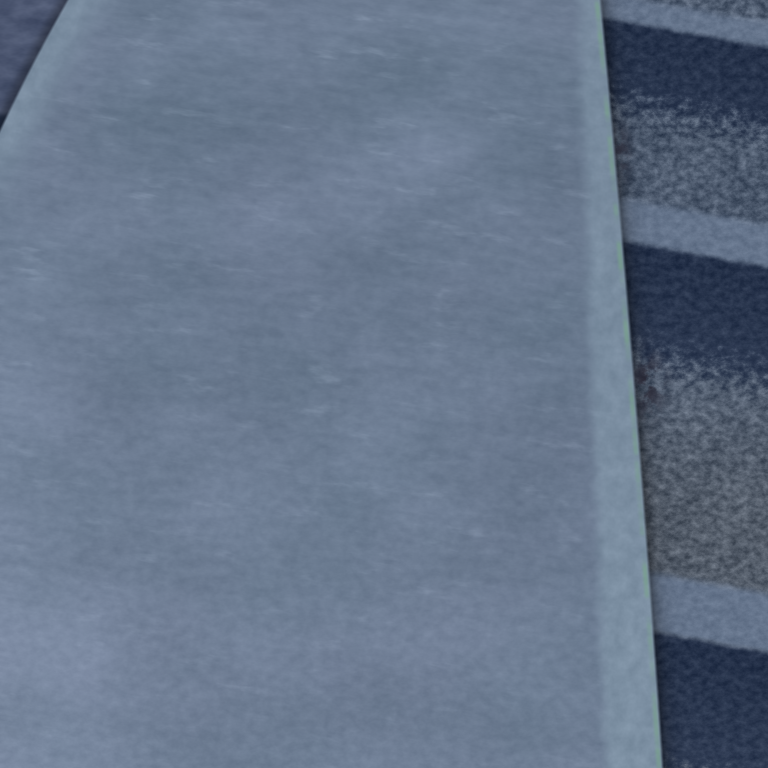
This texture is drawn by a WebGL 1 fragment shader. Its source:

```glsl
precision highp float;
// A worn blue-grey stone ramp with pale bevelled sides, beside a flight of steps.
// Curved edge functions split the scene; a loop stacks the sheared, widening steps;
// layered gradient noise adds stains, drawn-out scuffs and coarse grain.
uniform vec2 u_resolution;

#define STONE vec3(0.402, 0.463, 0.545)
#define STONE_WORN vec3(0.456, 0.514, 0.603)
#define BEVEL vec3(0.500, 0.578, 0.650)
#define RIM vec3(0.470, 0.640, 0.540)
#define TREAD vec3(0.300, 0.350, 0.425)
#define NOSING vec3(0.395, 0.455, 0.545)
#define SHADE vec3(0.140, 0.188, 0.280)
#define STEP_SLOPE 0.18
#define SOFTNESS 0.0028
#define GRAIN 0.075
#define SCUFFS 0.075

vec2 gradientAt(vec2 cell) {
  float h = fract(sin(dot(cell, vec2(127.1, 311.7))) * 43758.5);
  return vec2(cos(6.2832 * h), sin(6.2832 * h));
}

// Gradient noise, roughly -0.7 to 0.7
float gradientNoise(vec2 p) {
  vec2 i = floor(p), f = fract(p);
  vec2 w = f * f * f * (f * (f * 6.0 - 15.0) + 10.0);
  float a = dot(gradientAt(i), f);
  float b = dot(gradientAt(i + vec2(1.0, 0.0)), f - vec2(1.0, 0.0));
  float c = dot(gradientAt(i + vec2(0.0, 1.0)), f - vec2(0.0, 1.0));
  float d = dot(gradientAt(i + 1.0), f - 1.0);
  return mix(mix(a, b, w.x), mix(c, d, w.x), w.y);
}

float fbm(vec2 p) {
  float sum = 0.0, amplitude = 0.6;
  for (int i = 0; i < 4; i++) {
    sum += amplitude * gradientNoise(p);
    p = mat2(1.6, 1.2, -1.2, 1.6) * p + 7.3;
    amplitude *= 0.55;
  }
  return sum;
}

float softStep(float d, float width) {
  return smoothstep(-width, width, d);
}

float blob(vec2 p, vec2 centre, vec2 radius) {
  vec2 q = (p - centre) / radius;
  return exp(-dot(q, q));
}

// p runs from the upper left, y downward
vec3 rampColor(vec2 p, float right, float left, float aa) {
  // Broad wear: paler on the left, towards the bottom and in a few stains
  float wear = 0.2 + 0.5 * smoothstep(0.3, 0.9, p.y) - 0.2 * p.x;
  wear += 0.55 * (1.0 - smoothstep(0.0, 0.2, p.x)) * smoothstep(0.1, 0.5, p.y);
  wear += 0.9 * blob(p, vec2(0.56, 0.20), vec2(0.06, 0.04));
  wear += 0.8 * blob(p, vec2(0.64, 0.27), vec2(0.05, 0.03));
  wear += 0.8 * blob(p, vec2(0.09, 0.86), vec2(0.06, 0.05));
  wear += 0.5 * blob(p, vec2(0.40, 0.27), vec2(0.12, 0.05));
  wear += 0.4 * blob(p, vec2(0.55, 0.02), vec2(0.20, 0.05));
  wear += 1.1 * fbm(p * vec2(5.0, 9.0));
  vec3 color = mix(STONE, STONE_WORN, clamp(wear, -0.4, 1.6));
  color.rb += vec2(0.012, 0.006) * fbm(p * 4.0 + 9.0);

  // Scuffs drawn out across the ramp, stronger higher up
  vec2 q = vec2(p.x, p.y - 0.12 * p.x);
  float scuff = smoothstep(0.16, 0.6, fbm(q * vec2(13.0, 46.0) + 4.0));
  color += SCUFFS * scuff * mix(1.0, 0.5, p.y);
  float streaks = fbm(q * vec2(24.0, 80.0));
  float speckle = fbm(p * vec2(62.0, 80.0));
  color += GRAIN * mix(streaks, speckle, 0.35 + 0.4 * p.y);

  // Feathered bevels, and a thin broken rim on the right
  float inner = 0.753 + 0.036 * p.y + 0.008 * fbm(p * 28.0);
  float bevel = softStep(p.x - inner, 0.011) * mix(0.6, 0.85, p.y);
  float leftBand = softStep(left + 0.045 - p.x, 0.03);
  bevel = max(bevel, 0.7 * leftBand * (1.0 - smoothstep(0.15, 0.32, p.y)));
  vec3 bevelColor = BEVEL + 1.2 * GRAIN * fbm(p * 48.0);
  color = mix(color, bevelColor, bevel);
  float rim = 1.0 - smoothstep(0.0, 0.003 + aa, abs(p.x - right + 0.005));
  float broken = smoothstep(-0.25, 0.3, fbm(vec2(3.0, p.y * 22.0)));
  return mix(color, RIM, 0.65 * rim * broken);
}

vec3 stairColor(vec2 p, float right, float aa) {
  float s = p.y - STEP_SLOPE * (p.x - 0.81);
  s += 0.004 * fbm(p * 30.0);
  float rough = fbm(p * vec2(80.0, 105.0));
  vec3 color = TREAD + 0.24 * rough + 0.08 * fbm(p * 14.0);
  color += vec3(0.03, 0.015, -0.01) * smoothstep(0.4, 0.7, p.y);

  for (int i = 0; i < 3; i++) {
    float n = float(i);
    float lip = 0.027 + 0.178 * n + 0.108 * n * n;
    float top = lip - 0.032 - 0.022 * n;
    float foot = lip + 0.110 + 0.038 * n;
    float riser = softStep(s - lip, aa + 0.003);
    riser *= 1.0 - softStep(s - foot + 0.05 * rough, 0.03);
    float nosing = softStep(s - top, aa + 0.005) * (1.0 - softStep(s - lip, aa + 0.003));
    color = mix(color, SHADE + 0.12 * rough + 0.3 * max(s - lip, 0.0), riser);
    color = mix(color, NOSING + 0.10 * rough, nosing);
    float glint = 1.0 - smoothstep(0.0, 0.003 + aa, abs(s - top));
    color += 0.10 * glint * smoothstep(-0.1, 0.3, fbm(p * 20.0)) * (1.0 - 0.3 * n);
  }

  // Contact shadow along the ramp, with brown debris caught in it
  float gap = p.x - right;
  color *= 1.0 - 0.45 * exp(-max(gap, 0.0) / 0.010);
  float debris = blob(p, vec2(0.842, 0.50), vec2(0.020, 0.035));
  debris += 0.7 * blob(p, vec2(0.808, 0.20), vec2(0.012, 0.03));
  debris *= smoothstep(-0.2, 0.15, fbm(p * 45.0 + 2.0));
  return mix(color, vec3(0.15, 0.14, 0.19), 0.85 * debris);
}

void main() {
  vec2 p = gl_FragCoord.xy / u_resolution;
  p.y = 1.0 - p.y;
  float aa = max(SOFTNESS, 1.0 / min(u_resolution.x, u_resolution.y));
  float right = 0.782 + 0.095 * p.y - 0.014 * p.y * p.y;
  float left = 0.0885 - 0.57 * p.y + 0.30 * p.y * p.y;

  vec3 color = rampColor(p, right, left, aa);
  color = mix(color, stairColor(p, right, aa), softStep(p.x - right, aa));

  // Ground beyond the left side, darkest at its lower edge
  vec3 ground = vec3(0.29, 0.33, 0.43) + 0.12 * fbm(p * vec2(25.0, 50.0));
  ground = mix(ground, SHADE, smoothstep(0.142, 0.155, p.y));
  ground *= 1.0 - 0.3 * smoothstep(0.02, 0.0, left - p.x);
  color = mix(color, ground, softStep(left - p.x, aa) * step(p.y, 0.3));
  gl_FragColor = vec4(clamp(color, 0.0, 1.0), 1.0);
}
```
